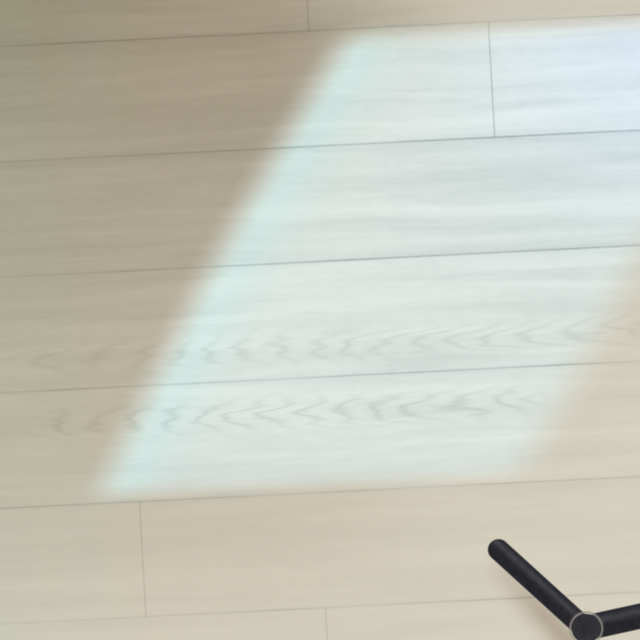
Give the GLSL for this texture, as a three.js fragment shader.

```glsl
// Pale wood planks crossed by a slanted patch of window light, with dark chair legs in a corner.
// Sheared plank rows carry stretched noise grain and curved growth rings; soft half planes
// bound the light, and capsule distances with a cylinder shade form the legs.
#define PLANK_HEIGHT 0.1805
#define PLANK_LENGTH 1.707
#define PLANK_SLOPE 0.05
#define ROW_OFFSET 0.025
#define GRAIN_DEPTH 0.085
#define RING_DEPTH 0.055
#define SEAM_DEPTH 0.15
#define SHADE_WOOD vec3(0.63, 0.59, 0.505)
#define BRIGHT_WOOD vec3(0.825, 0.80, 0.73)
#define SUNLIT_WOOD vec3(0.855, 0.89, 0.87)
#define LEG_COLOR vec3(0.15, 0.15, 0.17)

varying vec2 vUv;

float hash(vec2 p) {
  p = fract(p * vec2(0.1031, 0.1137));
  p += dot(p, p.yx + 33.33);
  return fract((p.x + p.y) * p.x * 7.13);
}

float noise(vec2 p) {
  vec2 i = floor(p), f = fract(p);
  f = f * f * (3.0 - 2.0 * f);
  return mix(mix(hash(i), hash(i + vec2(1.0, 0.0)), f.x),
             mix(hash(i + vec2(0.0, 1.0)), hash(i + vec2(1.0, 1.0)), f.x), f.y);
}

float fbm(vec2 p) {
  float sum = 0.0, gain = 0.5;
  for (int i = 0; i < 4; i++) {
    sum += gain * noise(p);
    p = p * 2.03 + 17.3;
    gain *= 0.5;
  }
  return sum / 0.9375;
}

// Nested arcs with tips on the left, along a centre height in row units
float growthRings(vec2 p, float row, float centre) {
  float d = (row - centre) * PLANK_HEIGHT;
  float bend = 2.4 * sqrt(d * d + 0.00008);
  float phase = 17.0 * (p.x - bend) + 2.6 * fbm(vec2(p.x * 5.0, row * 8.0));
  float ring = pow(0.5 + 0.5 * sin(6.2832 * phase), 3.0);
  float patches = smoothstep(0.3, 0.65, noise(vec2(p.x * 5.0 + centre * 9.0, centre)));
  return ring * patches * exp(-d * d / 0.0005);
}

// Distance to a segment in x, signed side offset in y
vec2 segment(vec2 p, vec2 a, vec2 b) {
  vec2 along = b - a, q = p - a;
  float t = clamp(dot(q, along) / dot(along, along), 0.0, 1.0);
  vec2 side = normalize(vec2(-along.y, along.x));
  return vec2(length(q - along * t), dot(q, side));
}

void drawLeg(inout vec3 color, vec2 p, vec2 a, vec2 b, float radius) {
  vec2 leg = segment(p, a, b);
  float sheen = exp(-pow((leg.y / radius - 0.4) / 0.35, 2.0));
  vec3 metal = LEG_COLOR + 0.10 * sheen + 0.03 * (noise(p * 180.0) - 0.5);
  color = mix(color, metal, 1.0 - smoothstep(radius - 0.002, radius + 0.002, leg.x));
}

void main() {
  vec2 p = vUv;
  float across = p.y - PLANK_SLOPE * p.x;
  float row = (across - ROW_OFFSET) / PLANK_HEIGHT;
  float rowId = floor(row), rowPart = fract(row);

  // Window light: soft left, right, bottom and top bounds
  float left = dot(p - vec2(0.147, 0.225), vec2(0.881, -0.473));
  left += 0.014 * sin(3.1416 * clamp((p.y - 0.22) / 0.72, 0.0, 1.0));
  float right = dot(p - vec2(0.815, 0.258), vec2(-0.877, 0.481));
  float light = smoothstep(-0.03, 0.04, left) * smoothstep(-0.05, 0.05, right);
  light *= smoothstep(0.195, 0.245, across) * (1.0 - smoothstep(0.885, 0.945, across));

  // Ambient tone: dim upper left, bright below and to the right
  float tone = 0.9 - p.y + 0.2 * p.x + 0.8 * p.y * smoothstep(0.4, 0.8, p.x);
  tone += 0.08 * smoothstep(0.92, 0.94, across) * smoothstep(0.05, 0.3, p.x);
  vec3 wood = mix(SHADE_WOOD, BRIGHT_WOOD, clamp(tone, -0.25, 1.05));
  wood += vec3(-0.012, 0.008, 0.004) * (1.0 - smoothstep(0.0, 0.25, p.x));
  float blueGlow = smoothstep(0.55, 1.05, p.x) * smoothstep(0.5, 0.95, p.y);
  vec3 sunlit = SUNLIT_WOOD + vec3(0.0, 0.025, 0.08) * blueGlow;
  sunlit += vec3(-0.03, 0.015, 0.015) * exp(-pow((left - 0.045) / 0.04, 2.0));
  vec3 color = mix(wood, sunlit, light);

  // Grain stretched along each plank
  float warp = 0.035 * fbm(vec2(p.x * 2.5, across * 7.0 + rowId * 3.1));
  float g = across + warp;
  float broad = fbm(vec2(p.x * 2.2 + rowId * 5.3, g * 38.0)) - 0.5;
  float streak = fbm(vec2(p.x * 6.0, g * 95.0 + rowId * 11.0)) - 0.5;
  float pores = noise(vec2(p.x * 75.0, across * 210.0)) - 0.5;
  float grain = broad + 0.65 * streak + 0.16 * pores;
  float clarity = mix(0.65, 1.0, light) * mix(0.6, 1.0, smoothstep(0.15, 0.35, p.y));
  color += GRAIN_DEPTH * clarity * grain * vec3(1.0, 0.98, 0.96);
  float rings = growthRings(p, row, 1.70) + 0.75 * growthRings(p, row, 2.27);
  color -= RING_DEPTH * rings * mix(0.7, 1.1, light);

  // Long seams and staggered, slightly leaning end joints
  float seamGap = min(rowPart, 1.0 - rowPart) * PLANK_HEIGHT;
  float seam = exp(-pow(seamGap / 0.0018, 2.0)) + 0.2 * exp(-seamGap / 0.008);
  float jointX = mod(0.223 - 0.2905 * rowId, PLANK_LENGTH) + 0.01 * (0.5 - rowPart);
  float joint = exp(-pow((p.x - jointX) / 0.0016, 2.0));
  float wear = 0.35 + 0.65 * noise(vec2(p.x * 9.0, floor(row + 0.5) * 4.0));
  float seamLight = mix(0.45, 1.0, light * smoothstep(0.2, 0.6, p.y));
  color -= SEAM_DEPTH * seamLight * (seam * wear + 0.75 * joint) * vec3(1.0, 0.98, 0.93);

  // Warm contact shadow, two legs and a ringed hub
  float shade = segment(p, vec2(0.785, 0.115), vec2(0.89, -0.005)).x;
  color -= vec3(0.13, 0.15, 0.15) * exp(-pow(shade / 0.022, 2.0)) * smoothstep(0.16, 0.02, p.y);
  drawLeg(color, p, vec2(0.779, 0.141), vec2(0.902, 0.029), 0.0165);
  drawLeg(color, p, vec2(0.935, 0.023), vec2(1.04, 0.046), 0.0195);
  float hub = length(p - vec2(0.916, 0.018));
  color = mix(color, vec3(0.60, 0.57, 0.53), 0.75 * exp(-pow((hub - 0.025) / 0.0022, 2.0)));
  vec3 cap = LEG_COLOR + 0.09 * fbm(p * 90.0);
  color = mix(color, cap, 1.0 - smoothstep(0.021, 0.024, hub));

  gl_FragColor = vec4(clamp(color, 0.0, 1.0), 1.0);
}
```
